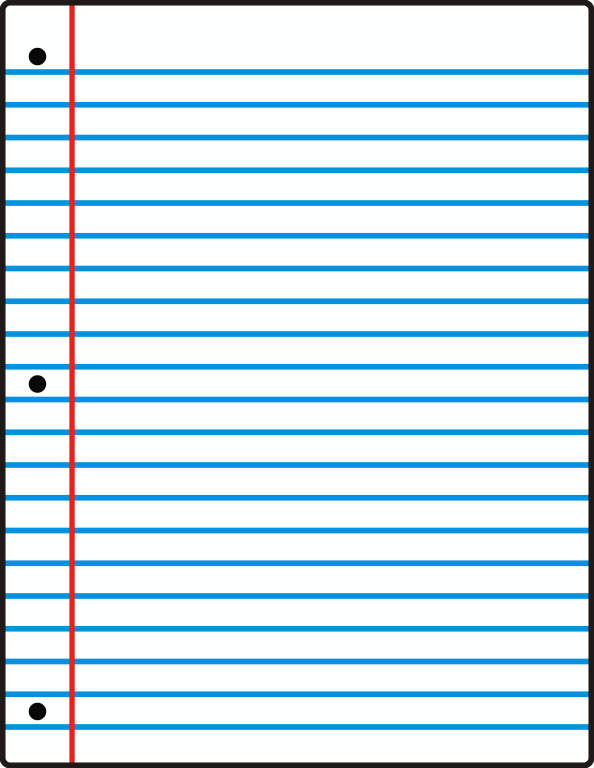
Write a WebGL 1 fragment shader that draws this pattern.

```glsl
precision highp float;
// A sheet of ruled notebook paper: evenly spaced blue rules, a red margin
// line, three punched holes and a dark rounded frame. Every part is a signed
// distance, in units of the canvas height, turned into smooth coverage.

uniform vec2 u_resolution;

#define RULE_COUNT 21.0
#define RULE_TOP 0.0938      // first rule, measured down from the top
#define RULE_STEP 0.04264
#define RULE_WIDTH 0.0074
#define MARGIN_X 0.0938
#define MARGIN_WIDTH 0.0070
#define HOLE_COUNT 3.0
#define HOLE_START vec2(0.0488, 0.0736)
#define HOLE_STEP 0.4264
#define HOLE_RADIUS 0.0114
#define FRAME_WIDTH 0.0072
#define CORNER_RADIUS 0.0135

const vec3 PAPER = vec3(0.995, 1.0, 1.0);
const vec3 RULE_BLUE = vec3(0.02, 0.57, 0.87);
const vec3 MARGIN_RED = vec3(0.88, 0.15, 0.13);
const vec3 HOLE_BLACK = vec3(0.03, 0.03, 0.03);
const vec3 FRAME_BLACK = vec3(0.12, 0.10, 0.09);

// Distance along one axis to the nearest of a finite, evenly spaced row.
float offsetToNearest(float x, float start, float spacing, float count) {
  float index = clamp(floor((x - start) / spacing + 0.5), 0.0, count - 1.0);
  return x - start - index * spacing;
}

float roundedBox(vec2 p, vec2 halfSize, float radius) {
  vec2 q = abs(p) - halfSize + radius;
  return length(max(q, 0.0)) + min(max(q.x, q.y), 0.0) - radius;
}

// Share of the pixel that lies inside a shape.
float coverage(float dist) {
  return clamp(0.5 - dist * u_resolution.y, 0.0, 1.0);
}

void main() {
  vec2 size = vec2(u_resolution.x / u_resolution.y, 1.0);
  vec2 p = gl_FragCoord.xy / u_resolution.y;
  p.y = 1.0 - p.y; // measure down from the top edge
  vec3 color = PAPER;

  // Blue rules
  float ruleOffset = offsetToNearest(p.y, RULE_TOP, RULE_STEP, RULE_COUNT);
  color = mix(color, RULE_BLUE, coverage(abs(ruleOffset) - 0.5 * RULE_WIDTH));

  // Red margin line, over the rules
  float marginDist = abs(p.x - MARGIN_X) - 0.5 * MARGIN_WIDTH;
  color = mix(color, MARGIN_RED, coverage(marginDist));

  // Punched holes
  float holeY = offsetToNearest(p.y, HOLE_START.y, HOLE_STEP, HOLE_COUNT);
  float holeDist = length(vec2(p.x - HOLE_START.x, holeY)) - HOLE_RADIUS;
  color = mix(color, HOLE_BLACK, coverage(holeDist));

  // Frame inside the sheet edge, with paper white beyond its corners
  float sheetDist = roundedBox(p - 0.5 * size, 0.5 * size, CORNER_RADIUS);
  color = mix(color, FRAME_BLACK, coverage(-sheetDist - FRAME_WIDTH));
  float outside = coverage(-sheetDist + 0.5 / u_resolution.y);
  color = mix(color, PAPER, outside);

  gl_FragColor = vec4(color, 1.0);
}
```
